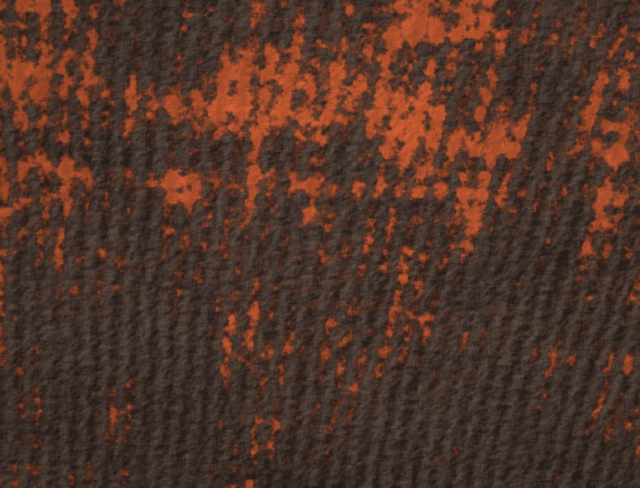
Write a Shadertoy shader that draws this texture.

```glsl
// Worn, ribbed dark pile with rust-orange ground showing through its gaps.
// Ribs fan out to the right; layered value noise decides where the pile
// is thin, and the difference of two noise samples lights its rough tufts.

const vec3 PILE_DARK  = vec3(0.155, 0.112, 0.097);
const vec3 PILE_LIGHT = vec3(0.320, 0.257, 0.224);
const vec3 RUST_HAZE  = vec3(0.350, 0.195, 0.137);
const vec3 RUST_CORE  = vec3(0.690, 0.312, 0.172);
const float RIB_COUNT = 24.0;   // ribs per canvas height
const float ROW_COUNT = 17.0;   // cross rows per canvas height
const float TAU = 6.28318;

float hash(vec2 p) {
    vec3 q = fract(p.xyx * 0.1031);
    q += dot(q, q.yzx + 33.33);
    return fract((q.x + q.y) * q.z);
}

float noise(vec2 p) {
    vec2 cell = floor(p), f = fract(p);
    f = f * f * (3.0 - 2.0 * f);
    float low  = mix(hash(cell), hash(cell + vec2(1, 0)), f.x);
    float high = mix(hash(cell + vec2(0, 1)), hash(cell + vec2(1, 1)), f.x);
    return mix(low, high, f.y);
}

// Four octaves, turned between layers to hide the lattice; range 0 to 1.
float fbm(vec2 p) {
    float sum = 0.0, weight = 0.533;
    for (int i = 0; i < 4; i++) {
        sum += weight * noise(p);
        p = mat2(1.6, 1.2, -1.2, 1.6) * p + 17.3;
        weight *= 0.5;
    }
    return sum;
}

// Noise centred on zero, scaled to the given strength.
float vary(vec2 p, float strength) {
    return strength * (fbm(p) - 0.5);
}

// Soft sloping strip.
float band(vec2 p, float height, float slope, float width) {
    float d = (p.y - height - slope * p.x) / width;
    return exp(-d * d);
}

// Smooth periodic gap: 1 between the repeats, 0 on their crests.
float gap(float x) {
    return 0.5 + 0.5 * cos(TAU * x);
}

// How thin the pile is: positive values let the ground show.
float wear(vec2 p, vec2 rib, float ribGap, float rowGap) {
    // Broad patches, fading downward.
    float w = mix(-0.23, 0.035, smoothstep(0.10, 0.70, p.y));
    w += vary(rib * vec2(6.0, 3.4) + 4.7, 0.50);
    w += vary(rib * vec2(14.0, 7.0) + 23.0, 0.50);
    // Streaks along the ribs and across them.
    w += 0.30 * (noise(vec2(rib.x * RIB_COUNT, rib.y * 6.0) + 31.0) - 0.5);
    w += 0.24 * (noise(vec2(p.x * 3.5, p.y * 15.0) + 8.0) - 0.5);
    w += 0.25 * (ribGap - 0.5) + 0.15 * (rowGap - 0.5);
    float broken = 0.5 + noise(p * vec2(9.0, 14.0) + 52.0);
    w += 0.23 * broken * band(p, 0.66, -0.055, 0.024);
    w += 0.17 * broken * band(p, 0.83, -0.115, 0.032);
    // Ragged edges.
    w += vary(p * 42.0, 0.45) + vary(p * 95.0 + 11.0, 0.50);
    return w;
}

void mainImage(out vec4 fragColor, in vec2 fragCoord) {
    vec2 p = fragCoord / iResolution.y;

    // Rib space: upright at the left, leaning further to the right.
    vec2 rib = vec2(p.x * (1.0 - 0.27 * (p.y - 0.5)), p.y);
    rib.x += vary(p * 5.0 + 2.0, 0.026) + vary(p * 50.0 + 9.0, 0.014);
    float ribGap = gap(rib.x * RIB_COUNT);
    float rowGap = gap(p.y * ROW_COUNT + p.x * 1.2 + vary(p * 9.0 + 70.0, 2.4));

    // Tufts lit from the upper left.
    vec2 grain = p * vec2(88.0, 98.0) + vary(p * 30.0 + 5.0, 0.8);
    float tuft = fbm(grain);
    float relief = tuft - fbm(grain + vec2(-0.30, 0.34));
    float tone = 0.52 + 1.00 * relief + 0.75 * (tuft - 0.5);
    tone += vary(p * 6.0 + 40.0, 0.40);
    tone -= 0.42 * (ribGap - 0.45) * (0.5 + noise(rib * vec2(9.0, 3.0)));
    tone = clamp(tone, 0.0, 1.15);

    // Dark pile, warm haze at thin spots, then the bare ground.
    float thin = wear(p, rib, ribGap, rowGap);
    vec3 color = mix(PILE_DARK, PILE_LIGHT, tone);
    vec3 haze = RUST_HAZE * (0.75 + 0.42 * tone);
    vec3 ground = RUST_CORE * (0.89 + 0.20 * tone + vary(p * 11.0 + 90.0, 0.25));
    color = mix(color, haze, 0.85 * smoothstep(-0.12, 0.19, thin));
    color = mix(color, ground, smoothstep(0.05, 0.36, thin));

    // Light falls off toward the corners, most at the lower left.
    vec2 away = (p - vec2(0.78, 0.60)) * vec2(0.75, 0.9);
    color *= 1.05 - 0.32 * dot(away, away);

    fragColor = vec4(color, 1.0);
}
```
